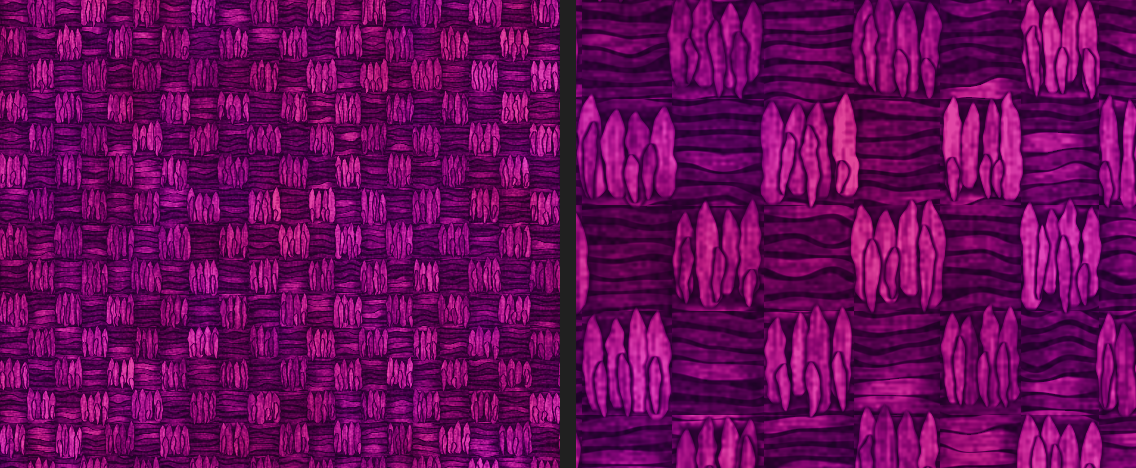
Left: the whole. Right: its middle third, enlarged.
A WebGL 2 fragment shader for this pattern:

```glsl
#version 300 es
precision highp float;
// Magenta basket weave: ragged upright tufts alternating with bundles of flat horizontal threads.

uniform vec2 u_resolution;
out vec4 fragColor;

// Layout, in weave cells across and down
const vec2 CELLS = vec2(20.0, 14.0);
const vec2 OFFSET = vec2(0.14, 0.27);
const vec2 DRIFT = vec2(0.14, 0.08);
const vec2 DRIFT_START = vec2(1.3, 1.5);
const vec2 DRIFT_PERIOD = vec2(9.7, 7.8);

// Fibres
const float THREADS = 6.0;
const float THREAD_WOBBLE = 0.9;
const int BACK_STRANDS = 4;
const int FRONT_STRANDS = 3;
const float OUTLINE = 0.045;
const float GRAIN = 0.3;
const vec2 GRAIN_SCALE = vec2(380.0, 318.0);

// Colour ramp from shadow to highlight
const int TONES = 6;
const vec3 RAMP[TONES] = vec3[TONES](
  vec3(0.12, 0.01, 0.15), vec3(0.23, 0.00, 0.24), vec3(0.35, 0.01, 0.33),
  vec3(0.54, 0.02, 0.45), vec3(0.74, 0.11, 0.56), vec3(0.88, 0.27, 0.68));
const float TAU = 6.28318;

float hash(vec2 p) {
  return fract(sin(dot(p, vec2(127.1, 311.7))) * 43758.5453);
}

float noise(vec2 p) {
  vec2 i = floor(p), f = fract(p);
  f = f * f * (3.0 - 2.0 * f);
  return mix(mix(hash(i), hash(i + vec2(1, 0)), f.x),
             mix(hash(i + vec2(0, 1)), hash(i + vec2(1, 1)), f.x), f.y);
}

// Tone 0 is shadow, 1 is pink, 1.25 is the hottest highlight
vec3 toneColor(float tone) {
  float level = clamp(tone * 4.0, 0.0, float(TONES - 1));
  vec3 color = RAMP[0];
  for (int i = 1; i < TONES; i++)
    color = mix(color, RAMP[i], clamp(level - float(i - 1), 0.0, 1.0));
  return color;
}

// Flat horizontal threads, swollen and lit at the middle of each cell
float threadTone(vec2 p, float soft) {
  vec2 cell = floor(p), q = fract(p) - 0.5;
  float seed = hash(cell + 31.0);
  float wobble = noise(p * vec2(2.4, 4.0) + seed * 40.0) - 0.5;
  float lane = (q.y + 0.5) * THREADS + wobble * THREAD_WOBBLE;
  float id = floor(lane), across = abs(fract(lane) - 0.5);
  float thick = hash(cell * 7.0 + id), lit = hash(cell * 3.0 + id + 17.0);
  float shift = q.x + 0.25 * (thick - 0.5);
  float halfWidth = mix(0.3, 0.5, lit) * (1.0 - 1.2 * shift * shift);
  float edge = 0.03 + 0.7 * soft * THREADS;
  float body = 1.0 - smoothstep(halfWidth - edge, halfWidth + edge, across);
  float middle = 1.0 - smoothstep(0.15, 0.55, abs(shift));
  float streak = noise(p * vec2(5.0, 34.0)) - 0.5;
  float fibre = 0.4 + 0.1 * seed + 0.5 * lit * lit * middle + 0.3 * streak;
  return mix(0.12, fibre, body);
}

// One upright tuft: fused pointed strands, split by slender ones in front
float tuftTone(float tone, vec2 q, vec2 cell, float light, float soft) {
  float width = mix(0.43, 0.56, hash(cell + 3.0));
  q.y += (hash(cell + 5.0) - 0.5) * 0.1;
  vec2 gap = abs(q) - vec2(width * 0.9, 0.43);
  tone = mix(tone, 0.2, 1.0 - smoothstep(-0.05, 0.05, max(gap.x, gap.y)));
  for (int i = 0; i < BACK_STRANDS + FRONT_STRANDS; i++) {
    bool front = i >= BACK_STRANDS;
    vec2 key = cell * 11.0 + float(i) * vec2(1.7, 2.3);
    float r1 = hash(key), r2 = hash(key + 41.0), r3 = hash(key + 83.0);
    float slot = front ? (float(i - BACK_STRANDS) + 0.15 + 0.7 * r3) / float(FRONT_STRANDS)
                       : (float(i) + 0.4 + 0.2 * r3) / float(BACK_STRANDS);
    float top = front ? mix(-0.38, 0.12, r1) : mix(-0.6, -0.42, r1);
    float bottom = front ? mix(0.38, 0.58, r2) : mix(0.34, 0.54, r2);
    float t = (q.y - top) / (bottom - top), along = clamp(t, 0.0, 1.0);
    float center = (slot * 2.0 - 1.0) * width + 0.02 * sin(TAU * (t * 0.7 + r2));
    center += 0.05 * (noise(vec2(q.y * 9.0, r3 * 50.0)) - 0.5);
    // Pointed top; slender strands taper below, broad ones end ragged
    float tip = 1.0 - min(along * 2.6, 1.0);
    float foot = front ? 1.0 - 0.75 * along * along : 1.0 - 0.3 * along * along * r1;
    float profile = (1.0 - tip * tip) * foot * sqrt(min((1.0 - along) * 9.0, 1.0));
    float halfWidth = width * profile * (front ? mix(0.13, 0.2, r2) : mix(0.22, 0.29, r2));
    float d = abs(q.x - center) - halfWidth;
    float inside = smoothstep(0.0, 0.05, t) * (1.0 - smoothstep(0.95, 1.0, t));
    // Dark rim, then the lit strand
    float rim = 1.0 - smoothstep(0.0, OUTLINE + soft, d);
    tone = mix(tone, 0.1, (front ? 0.85 : 0.6) * inside * rim);
    float streak = noise(vec2(q.x * 26.0, q.y * 4.0) + key) - 0.5;
    float strand = light + 0.26 * (r3 - 0.5) + 0.12 * sin(TAU * 0.5 * along) + 0.4 * streak;
    strand *= mix(0.75, 1.0, smoothstep(0.0, 0.03, -d));
    tone = mix(tone, strand, inside * (1.0 - smoothstep(-soft, soft, d)));
  }
  return tone;
}

void main() {
  vec2 uv = gl_FragCoord.xy / u_resolution;
  vec2 p = vec2(uv.x, 1.0 - uv.y) * CELLS + OFFSET;
  p -= DRIFT * cos(TAU * (p - DRIFT_START) / DRIFT_PERIOD);
  float soft = max(0.008, 0.5 * CELLS.x / u_resolution.x);

  float patchy = noise(p * 0.35 + 9.0) - 0.5;
  float tone = threadTone(p, soft) + 0.08 * patchy;

  // Tufts of this cell and its neighbours, on alternate cells
  for (int y = -1; y <= 1; y++)
    for (int x = -1; x <= 1; x++) {
      vec2 cell = floor(p) + vec2(x, y);
      if (mod(cell.x + cell.y, 2.0) < 0.5) continue;
      float light = mix(0.7, 0.92, hash(cell + 61.0)) + 0.18 * patchy;
      tone = tuftTone(tone, p - cell - 0.5, cell, light, soft);
    }

  // Fine grain and a slow shift between violet and rose
  tone += GRAIN * (noise(uv * GRAIN_SCALE) - 0.5);
  vec3 color = toneColor(tone);
  color.b *= mix(0.86, 1.1, noise(p * 0.8 + 50.0));
  fragColor = vec4(color, 1.0);
}
```
